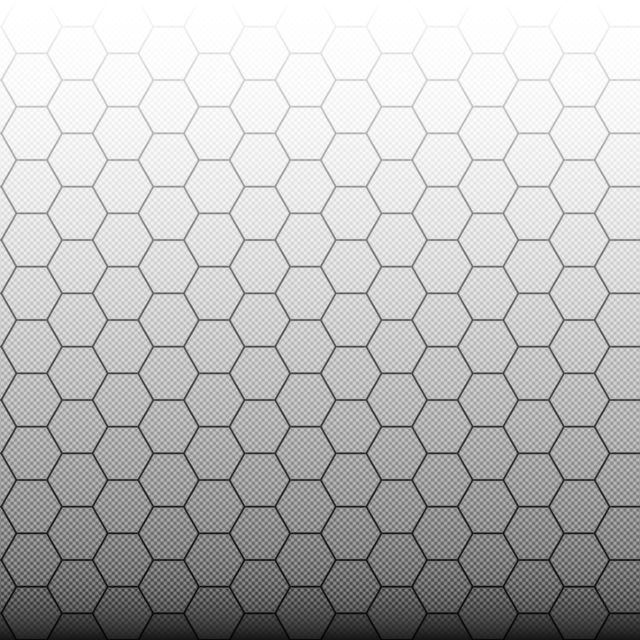
A three.js fragment shader for this pattern:

```glsl
// Flat-topped hexagon mesh over a fine soft checker, fading from white to near black.
varying vec2 vUv;

const float COLUMN_PAIRS = 7.013;    // hexagon repeats across
const float ROWS = 12.0;             // hexagon repeats up
const float FIRST_CENTER = 0.0495;   // x of the first column of centers
const vec2 CHECKS = vec2(14.0, 8.0); // checker periods per hexagon repeat
const float CHECK_CONTRAST = 0.15;
const float CHECK_SHARPNESS = 1.35;
const float LINE_HALF_WIDTH = 0.0014;
const float LINE_SOFTNESS = 0.0006;
const float LINE_STRENGTH = 0.88;
const float LINE_FADE = 1.6;
const float FADE_DEPTH = 0.62;
const float FADE_CURVE = 1.7;
const float FOOT_SHADOW = 0.30;
const float FOOT_HEIGHT = 0.05;
const float CELL_STEP = 0.15;        // how far each cell keeps the tone of its center
const float SQRT3 = 1.7320508;
const float TAU = 6.2831853;

// Offset from the nearest hexagon center; hexagons are one unit tall.
vec2 hexOffset(vec2 p) {
  vec2 period = vec2(SQRT3, 1.0);
  vec2 a = mod(p, period) - 0.5 * period;
  vec2 b = mod(p - 0.5 * period, period) - 0.5 * period;
  return dot(a, a) < dot(b, b) ? a : b;
}

// Distance inward from the hexagon's edge.
float hexEdge(vec2 q) {
  q = abs(q);
  return 0.5 - max(q.y, dot(q, vec2(0.5 * SQRT3, 0.5)));
}

// Soft checker between -1 and 1.
float checker(vec2 p) {
  vec2 wave = cos(TAU * CHECKS * p / vec2(SQRT3, 1.0));
  return clamp(CHECK_SHARPNESS * wave.x * wave.y, -1.0, 1.0);
}

// Vertical fade with a deeper shadow at the foot.
float fadeTone(float h) {
  float body = FADE_DEPTH * pow(max(1.0 - h, 0.0), FADE_CURVE);
  return 1.0 - body - FOOT_SHADOW * exp(-max(h, 0.0) / FOOT_HEIGHT);
}

void main() {
  float height = vUv.y;
  vec2 p = vec2((vUv.x - FIRST_CENTER) * COLUMN_PAIRS * SQRT3, height * ROWS + 0.5);
  vec2 offset = hexOffset(p);

  // Ground
  float cellHeight = height - CELL_STEP * offset.y / ROWS;
  float tone = fadeTone(cellHeight);

  // Checker, lost in the highlight and in the foot shadow
  float contrast = CHECK_CONTRAST * (1.0 - height) * smoothstep(-0.01, 0.08, height);
  tone += contrast * checker(p);

  // Mesh lines
  float edge = hexEdge(offset) / ROWS;
  float blur = LINE_SOFTNESS + 0.5 * fwidth(vUv.y);
  float line = 1.0 - smoothstep(LINE_HALF_WIDTH - blur, LINE_HALF_WIDTH + blur, edge);
  tone *= 1.0 - line * LINE_STRENGTH * (1.0 - pow(height, LINE_FADE));

  gl_FragColor = vec4(vec3(clamp(tone, 0.0, 1.0)), 1.0);
}
```
